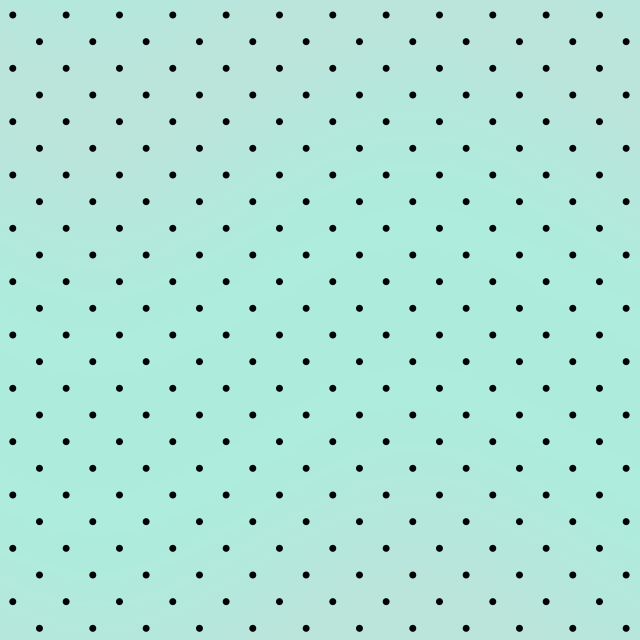
Give the GLSL for this pattern, as a three.js fragment shader.

```glsl
// Small black polka dots in staggered rows on a softly shaded mint ground.
#define REPEATS 12.0
#define DOT_RADIUS 0.0054
#define EDGE 0.001
#define DOT_PHASE vec2(0.24, 0.719)
#define MINT vec3(0.680, 0.925, 0.865)
#define GREY_MINT vec3(0.735, 0.895, 0.860)
#define DOT_COLOR vec3(0.01)
#define WASH_HEIGHT 0.92
#define WASH_SWAY 0.10
#define TAU 6.283185

varying vec2 vUv;

// Distance to the nearest point of a square grid, in canvas units
float gridDistance(vec2 uv, vec2 phase) {
  vec2 cell = fract(uv * REPEATS - phase + 0.5) - 0.5;
  return length(cell) / REPEATS;
}

// Broad grey band that sways across the canvas and wraps on both axes
float greyWash(vec2 uv) {
  float center = WASH_HEIGHT - WASH_SWAY * cos(TAU * (uv.x - 0.15));
  float band = 0.5 + 0.5 * cos(TAU * (uv.y - center));
  return band * band;
}

void main() {
  vec3 ground = mix(MINT, GREY_MINT, greyWash(vUv));

  // Two grids, offset by half a cell, form the staggered rows
  float dist = min(gridDistance(vUv, DOT_PHASE),
                   gridDistance(vUv, DOT_PHASE + 0.5));
  float dots = 1.0 - smoothstep(DOT_RADIUS - EDGE, DOT_RADIUS + EDGE, dist);

  gl_FragColor = vec4(mix(ground, DOT_COLOR, dots), 1.0);
}
```
